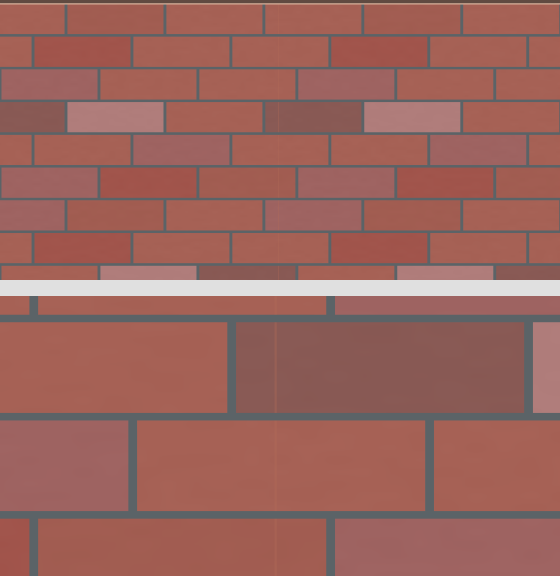
Top, the full canvas; bottom, a detail of the centre.
This texture is drawn by a Shadertoy shader. Its source:

```glsl
// Brick wall in third-lap bond with mixed brick tints, under a dark coping strip.
#define BRICK_SIZE vec2(0.3534, 0.1169)
#define FIRST_JOINT vec2(0.2357, 0.0094)
#define JOINT_WIDTH vec2(0.0104, 0.0090)
#define COPING_HEIGHT 0.0118
#define LIP_HEIGHT 0.0042
#define SEAM_X 0.9948
#define GRAIN 0.008
#define MORTAR vec3(0.355, 0.390, 0.405)
#define COPING vec3(0.375, 0.290, 0.255)
#define LIP vec3(0.850, 0.700, 0.610)

// Clay tints: orange, burnt orange, red, mauve, dark, pale
const vec3 CLAY[6] = vec3[6](
    vec3(0.650, 0.380, 0.333), vec3(0.632, 0.363, 0.318),
    vec3(0.630, 0.330, 0.295), vec3(0.620, 0.388, 0.380),
    vec3(0.535, 0.350, 0.330), vec3(0.688, 0.488, 0.480));

// Tint of each brick: three per course, nine courses, from the top
const int BOND[27] = int[27](
    1, 0, 0,  2, 0, 0,  3, 0, 0,
    4, 5, 0,  0, 0, 3,  1, 3, 2,
    0, 3, 1,  0, 0, 2,  5, 4, 0);

float hash(vec2 p) {
    return fract(sin(dot(p, vec2(41.3, 289.1))) * 4375.5);
}

float valueNoise(vec2 p) {
    vec2 cell = floor(p), f = fract(p);
    f = f * f * (3.0 - 2.0 * f);
    return mix(mix(hash(cell), hash(cell + vec2(1, 0)), f.x),
               mix(hash(cell + vec2(0, 1)), hash(cell + vec2(1, 1)), f.x), f.y);
}

// Soft step one pixel wide
float edge(float d, float pixel) {
    return smoothstep(-0.6 * pixel, 0.6 * pixel, d);
}

void mainImage(out vec4 fragColor, in vec2 fragCoord) {
    float pixel = 1.0 / iResolution.y;
    vec2 p = fragCoord * pixel;
    p.y = 1.0 - p.y; // measured down from the top

    // Courses, each moved left by a third of a brick
    vec2 wall = (p - FIRST_JOINT) / BRICK_SIZE;
    float course = floor(wall.y);
    wall.x += course / 3.0;
    vec2 brick = floor(wall);
    int column = int(mod(brick.x, 3.0));
    int row = int(mod(course, 9.0));

    // Clay with slight grain
    vec3 color = CLAY[BOND[row * 3 + column]];
    color += GRAIN * (valueNoise(p * vec2(30.0, 70.0)) - 0.5);

    // Faint vertical seam
    float seam = 1.0 - edge(abs(p.x - SEAM_X) - 0.0013, pixel);
    color = mix(color, vec3(0.70, 0.42, 0.34), 0.35 * seam);

    // Mortar joints
    vec2 local = fract(wall);
    vec2 toJoint = min(local, 1.0 - local) * BRICK_SIZE - 0.5 * JOINT_WIDTH;
    float clay = edge(toJoint.x, pixel) * edge(toJoint.y, pixel);
    color = mix(MORTAR, color, clay);

    // Coping strip and its light lower lip
    color = mix(LIP, color, edge(p.y - COPING_HEIGHT - LIP_HEIGHT, pixel));
    color = mix(COPING, color, edge(p.y - COPING_HEIGHT, pixel));

    fragColor = vec4(color, 1.0);
}
```
